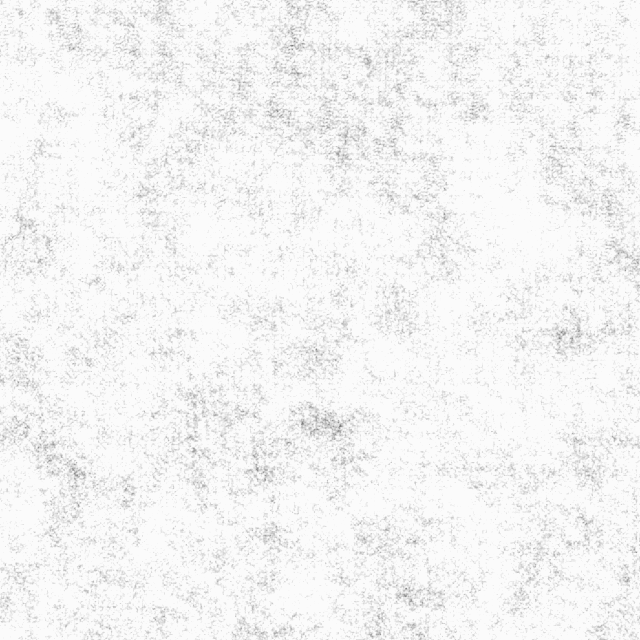
Write a Shadertoy shader that draws this texture.

```glsl
#define PAPER vec3(0.985)
#define GRAIN_SCALE 350.0
#define CLUMP_SCALE 10.0
#define STREAK_SCALE vec2(9.0, 105.0)
#define CLUMP_AMOUNT 1.05
#define STREAK_AMOUNT 0.42
#define SPREAD 0.195
#define SOFT_INK 0.070
#define DARK_INK 0.004

float hash(vec2 p) {
    return fract(sin(dot(p, vec2(127.1, 311.7))) * 43758.5453);
}

float valueNoise(vec2 p) {
    vec2 cell = floor(p), f = fract(p);
    f = f * f * (3.0 - 2.0 * f);
    float low = mix(hash(cell), hash(cell + vec2(1, 0)), f.x);
    float high = mix(hash(cell + vec2(0, 1)), hash(cell + vec2(1, 1)), f.x);
    return mix(low, high, f.y);
}

vec2 rotate(vec2 p, float angle) {
    float c = cos(angle), s = sin(angle);
    return vec2(c * p.x + s * p.y, c * p.y - s * p.x);
}

// Pin-point specks from two crossed layers
float grain(vec2 uv) {
    float fine = valueNoise(uv * GRAIN_SCALE);
    float finer = valueNoise(rotate(uv, 0.6) * GRAIN_SCALE * 1.4 + 37.0);
    return 0.6 * fine + 0.4 * finer - 0.5;
}

// Patches of several sizes with nearly equal strength
float clumps(vec2 uv) {
    float sum = 0.0, scale = CLUMP_SCALE;
    for (int i = 0; i < 4; i++) {
        sum += 0.25 * valueNoise(rotate(uv, 0.9 * float(i) + 0.4) * scale + 19.0 * float(i));
        scale *= 2.2;
    }
    return sum - 0.5;
}

// Faint brushed lines: level, falling and upright
float streaks(vec2 uv) {
    float sum = 0.0;
    for (int i = 0; i < 3; i++) {
        float angle = i == 0 ? 0.0 : (i == 1 ? -0.45 : 1.5708);
        vec2 bend = 0.012 * vec2(valueNoise(uv * 6.0 + 3.0), valueNoise(uv * 6.0 + 51.0));
        sum += valueNoise(rotate(uv + bend, angle) * STREAK_SCALE + 73.0 * float(i)) - 0.5;
    }
    return sum / 3.0;
}

void mainImage(out vec4 fragColor, in vec2 fragCoord) {
    vec2 uv = fragCoord / iResolution.y;

    // Ink gathers where specks, patches and streaks coincide
    float level = grain(uv) + CLUMP_AMOUNT * clumps(uv) + STREAK_AMOUNT * streaks(uv);
    float ink = max(level / SPREAD, 0.0);
    float shade = SOFT_INK * ink + DARK_INK * ink * ink * ink;

    fragColor = vec4(PAPER - shade, 1.0);
}
```
